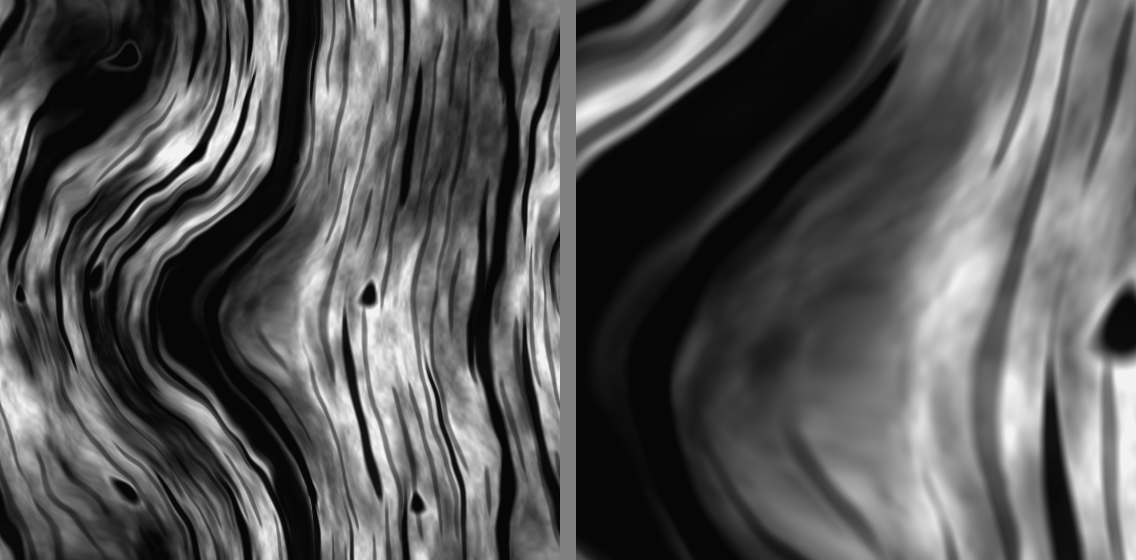
Left: the whole. Right: its middle third, enlarged.
A three.js fragment shader for this texture:

```glsl
varying vec2 vUv;

const float TAU = 6.2831853;
const float DEEP_SHADOW = 0.025;
const float BLEACHED_WOOD = 0.84;

float hash(vec2 p) {
  vec3 q = fract(p.xyx * 0.1031);
  q += dot(q, q.yzx + 33.33);
  return fract((q.x + q.y) * q.z);
}

// Value noise that wraps after a whole number of cells
float wrapNoise(vec2 uv, vec2 cells, float seed) {
  vec2 p = uv * cells;
  vec2 i = floor(p);
  vec2 f = p - i;
  f = f * f * (3.0 - 2.0 * f);
  vec2 a = mod(i, cells) + seed;
  vec2 b = mod(i + 1.0, cells) + seed;
  return mix(mix(hash(a), hash(vec2(b.x, a.y)), f.x),
             mix(hash(vec2(a.x, b.y)), hash(b), f.x), f.y);
}

float fibreNoise(vec2 uv, vec2 cells, float seed) {
  float sum = 0.0;
  float weight = 0.5;
  for (int k = 0; k < 3; k++) {
    sum += weight * wrapNoise(uv, cells, seed);
    cells = floor(cells * 2.2);
    seed += 17.0;
    weight *= 0.7;
  }
  return sum / 1.095;
}

vec2 wrapOffset(vec2 p, vec2 centre) {
  return fract(p - centre + 0.5) - 0.5;
}

float patchGlow(vec2 p, vec2 centre, vec2 radius) {
  vec2 d = wrapOffset(p, centre) / radius;
  return exp(-dot(d, d));
}

// Shifts the grain sideways: a sweep on the left, nearly straight on the right
vec2 bendGrain(vec2 p, float rough) {
  float side = 0.5 + 0.5 * cos(TAU * (p.x - 0.3));
  float reach = 0.035 + 0.125 * side * side;
  float phase = p.y - 0.43 + 0.04 * sin(TAU * (p.y - 0.4));
  float sway = -cos(TAU * phase);
  float wobble = 0.07 * (wrapNoise(p, vec2(4.0, 3.0), 3.0) - 0.5)
               + 0.032 * (wrapNoise(p, vec2(11.0, 6.0), 8.0) - 0.5)
               + 0.014 * (wrapNoise(p, vec2(27.0, 17.0), 15.0) - 0.5);
  return vec2(p.x - reach * sway - wobble * mix(0.65, 1.1, rough), p.y);
}

// Ragged tapering splits, one lane of them in each strip of grain
float splits(vec2 grain, float count, float width, float segments, float seed) {
  float strip = floor(grain.x * count);
  float id = mod(strip, count);
  vec2 lane = vec2(id / count, grain.y);
  float drift = wrapNoise(lane, vec2(count, segments), seed + 5.0);
  float d = abs(grain.x * count - strip - mix(0.37, 0.63, drift));
  float open = wrapNoise(lane, vec2(count, segments), seed);
  float ragged = 0.6 + 0.8 * wrapNoise(grain, vec2(count, 20.0), seed + 9.0);
  float gate = smoothstep(0.34, 0.75, open);
  float w = width * gate * ragged;
  float soft = min(0.004 * count, 0.15);
  return (1.0 - smoothstep(w * 0.5, w + soft, d)) * smoothstep(0.0, 0.4, gate);
}

float sweepRift(vec2 grain, float centre) {
  float w = 0.012 + 0.04 * wrapNoise(grain, vec2(3.0, 5.0), 61.0)
          + 0.02 * wrapNoise(grain, vec2(16.0, 18.0), 67.0);
  float d = abs(wrapOffset(grain, vec2(centre, 0.0)).x);
  return 1.0 - smoothstep(w * 0.5, w + 0.01, d);
}

// Drop-shaped holes: x is the dark pit, y its pale rim
vec2 knots(vec2 grain, vec2 cells, float seed) {
  vec2 cell = floor(grain * cells);
  vec2 id = mod(cell, cells) + seed;
  vec2 centre = 0.35 + 0.3 * vec2(hash(id), hash(id + 7.0));
  vec2 d = (grain * cells - cell - centre) / cells;
  float size = mix(0.009, 0.019, hash(id + 13.0));
  d.x *= 1.0 + 0.3 * clamp(d.y / size, -1.0, 1.5);
  float r = length(d / vec2(size, size * 1.7));
  float present = step(0.5, hash(id + 29.0));
  float pit = 1.0 - smoothstep(0.55, 1.15, r);
  float rim = smoothstep(0.9, 1.2, r) * (1.0 - smoothstep(1.2, 1.7, r));
  return present * vec2(pit, rim);
}

// Broad light and shade over the plank
float plankLight(vec2 p, vec2 grain) {
  float light = 0.45 + 0.55 * (wrapNoise(grain, vec2(8.0, 3.0), 41.0) - 0.5);
  light += 0.4 * patchGlow(p, vec2(0.68, 0.5), vec2(0.16, 0.24));
  light += 0.28 * patchGlow(p, vec2(0.44, 0.77), vec2(0.15, 0.1));
  light += 0.5 * patchGlow(p, vec2(0.06, 0.75), vec2(0.03, 0.05));
  light -= 0.4 * patchGlow(p, vec2(0.17, 0.87), vec2(0.15, 0.11));
  light -= 0.22 * patchGlow(p, vec2(0.18, 0.25), vec2(0.2, 0.25));
  light -= 0.18 * patchGlow(p, vec2(0.92, 0.3), vec2(0.1, 0.2));
  return max(light, 0.05);
}

void main() {
  float rough = 0.5 + 0.5 * cos(TAU * (vUv.x - 0.18));
  vec2 grain = bendGrain(vUv, rough);

  // Broken streaks over a mottled surface
  float fibre = smoothstep(0.2, 0.8, fibreNoise(grain, vec2(18.0, 5.0), 11.0));
  float streak = 0.97 + mix(0.8, 1.7, rough) * (fibre - 0.5);
  float tone = min(plankLight(vUv, grain) * streak, BLEACHED_WOOD);
  float mottle = fibreNoise(grain, vec2(40.0, 22.0), 23.0) - 0.5;
  tone += 0.55 * mottle * (0.2 + tone);

  // Holes, hairlines, cracks and deep rifts
  vec2 knot = knots(grain, vec2(5.0, 5.0), 5.0);
  tone += 0.12 * knot.y;
  tone *= 1.0 - 0.5 * splits(grain, 31.0, 0.12, 8.0, 71.0);
  tone *= 1.0 - 0.92 * splits(grain, 13.0, 0.11, 4.0, 37.0);
  float rift = splits(grain, 5.0, mix(0.04, 0.19, rough * rough), 3.0, 53.0);
  rift = max(rift, sweepRift(grain, 0.455));
  tone *= 1.0 - 0.95 * max(rift, knot.x);

  gl_FragColor = vec4(vec3(clamp(tone, DEEP_SHADOW, 0.95)), 1.0);
}
```
